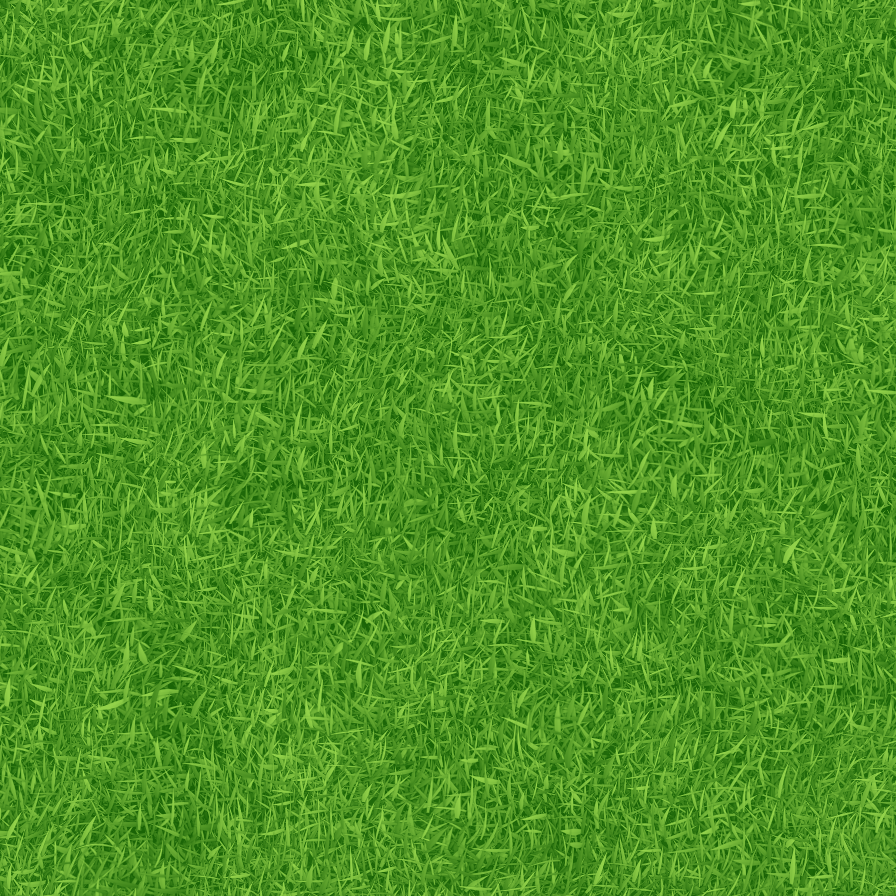
Write a WebGL 2 fragment shader that draws this texture.

```glsl
#version 300 es
precision highp float;
// Dense lawn of short, overlapping grass blades seen from above.

uniform vec2 u_resolution;
out vec4 fragColor;

// Integer hash: three scrambled words for a cell and a seed.
uvec3 scramble(ivec3 key) {
    uvec3 v = uvec3(key + 4096) * 1664525u + 1013904223u;
    v.x += v.y * v.z; v.y += v.z * v.x; v.z += v.x * v.y;
    v ^= v >> 16u;
    v.x += v.y * v.z; v.y += v.z * v.x; v.z += v.x * v.y;
    return v;
}

float cornerSlope(ivec2 corner, vec2 offset) {
    float a = float(scramble(ivec3(corner, 901)).x >> 16u) * 6.2832 / 65536.0;
    return dot(vec2(cos(a), sin(a)), offset);
}

float gradientNoise(vec2 p) {
    ivec2 i = ivec2(floor(p));
    vec2 f = fract(p);
    vec2 u = f * f * f * (f * (f * 6.0 - 15.0) + 10.0);
    float low = mix(cornerSlope(i, f),
                    cornerSlope(i + ivec2(1, 0), f - vec2(1, 0)), u.x);
    float high = mix(cornerSlope(i + ivec2(0, 1), f - vec2(0, 1)),
                     cornerSlope(i + ivec2(1, 1), f - vec2(1, 1)), u.x);
    return mix(low, high, u.y);
}

// One blade per long cell: returns its tone, coverage and contact shadow.
vec3 grassBlade(vec2 p, int layer, float pixel) {
    vec2 cellSize = vec2(0.6, 1.9);
    float column = floor(p.x / cellSize.x);
    p.y += cellSize.y * fract(43.7 * sin(column * 12.9 + float(layer) * 4.1));
    vec2 cell = floor(p / cellSize);
    vec2 q = p - (cell + 0.5) * cellSize;
    float border = abs(q.x);

    uvec3 bits = scramble(ivec3(cell, layer));
    vec3 form = vec3(bits >> 16u) / 65536.0;
    vec3 look = vec3(bits & 65535u) / 65536.0;

    // Place the blade in its cell, then tilt and curve it
    float halfLength = mix(0.42, 0.86, form.x);
    q -= (vec2(look.z, form.y) - 0.5) * vec2(0.18, 1.84 - 2.0 * halfLength);
    float t = q.y / halfLength;
    q.x -= (form.z - 0.5) * 0.26 * t + (look.x - 0.5) * 0.12 * (t * t - 0.5);

    // Strip that narrows to a point
    float along = clamp(t * 0.5 + 0.5, 0.0, 1.0);
    float halfWidth = mix(0.045, 0.1, look.x) + 0.06 * pow(look.x, 8.0);
    halfWidth *= (1.0 - along * along) * mix(0.55, 1.0, smoothstep(0.0, 0.4, along));
    float dist = max(abs(q.x) - halfWidth, abs(q.y) - halfLength);

    // Random tone, lighter near the tip and on one side of the rib
    float tone = (look.y - 0.5) * 0.66 + (along - 0.5) * 0.3
               + 0.07 * smoothstep(-pixel, pixel, q.x);
    float shadow = (1.0 - smoothstep(0.0, 0.09, dist))
                 * (1.0 - smoothstep(0.22, 0.3, border));
    return vec3(tone, clamp(0.5 - dist / pixel, 0.0, 1.0), shadow);
}

void main() {
    vec2 uv = gl_FragCoord.xy / u_resolution.y;
    float pixel = 42.0 / u_resolution.y;

    // Smooth warp that makes neighbouring blades lean together
    vec2 warp = vec2(gradientNoise(uv * 7.0), gradientNoise(uv * 8.0 + 37.0));
    vec2 p = uv * 42.0 + 1.2 * warp;

    // Blade layers from the lit top down, until nothing more shows through
    float tone = 0.0, shade = 0.0, open = 1.0;
    for (int layer = 0; layer < 24; layer++) {
        float turn = fract(float(layer) * 0.618 + 0.37) * 2.0 - 1.0;
        float angle = 1.6 * turn * (0.4 + 0.6 * abs(turn));
        float c = cos(angle), s = sin(angle);
        vec2 turned = vec2(c * p.x + s * p.y, c * p.y - s * p.x);
        vec3 blade = grassBlade(turned + float(layer) * vec2(3.7, 5.3), layer, pixel);

        float depthTone = mix(0.73, 0.2, float(layer) / 23.0);
        tone += open * blade.y * max(blade.x + depthTone - shade, 0.0);
        open *= 1.0 - blade.y;
        shade += 0.1 * blade.z;
        if (open < 0.03) break;
    }
    tone += open * 0.05;

    // Gentle light and dark patches across the lawn
    tone += 0.08 * (warp.x + warp.y);

    vec3 color = mix(vec3(0.1, 0.39, 0.025), vec3(0.54, 0.79, 0.27),
                     clamp(tone, 0.0, 1.08));
    fragColor = vec4(color, 1.0);
}
```
